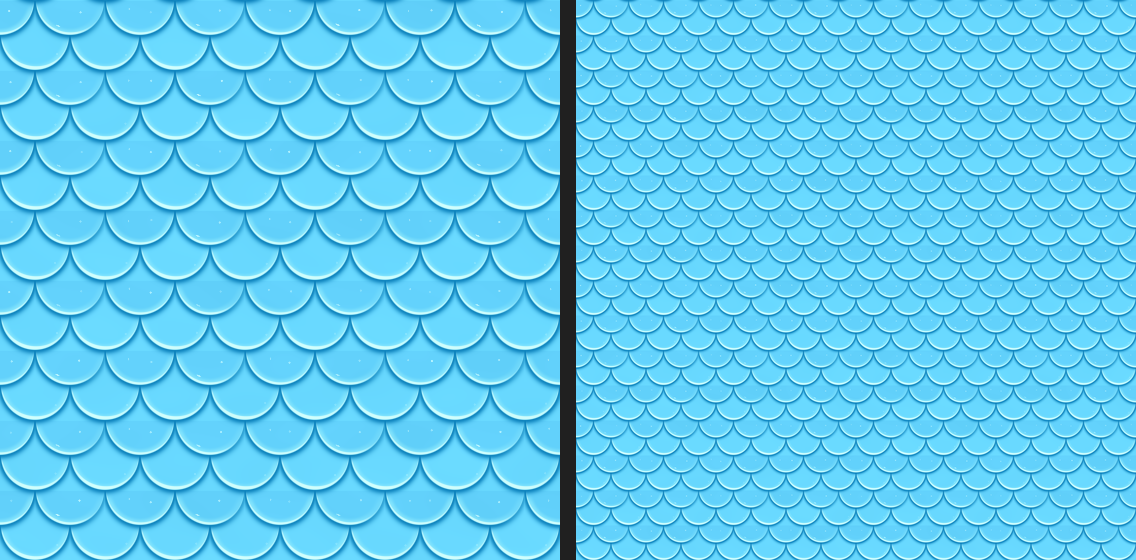
Left: one tile. Right: repeated 2 by 2.
Reproduce this pattern procedurally as a WebGL 1 fragment shader.

```glsl
precision highp float;
uniform vec2 u_resolution;

float hash(vec2 p) {
  return fract(sin(dot(p, vec2(12.99, 78.23))) * 437.58);
}

// Soft elliptical spot, 1 at its middle
float spot(vec2 p, vec2 radius) {
  return 1.0 - smoothstep(0.55, 1.15, length(p / radius));
}

// Paints one row of scales over the rows below it; one unit is a scale width
vec3 paintRow(vec3 below, vec2 grid, float row, float pixel) {
  float odd = mod(row, 2.0);
  float x = grid.x - 0.5 * odd;
  float column = floor(x + 0.5);
  vec2 id = vec2(mod(column, 8.0), mod(row, 16.0));
  vec2 p = vec2(x - column, (grid.y - row) * 0.5 - 0.012);

  // Half disc with straight sides above its centre
  vec2 q = vec2(p.x, max(p.y, 0.0));
  float edge = length(q) - 0.487;
  float depth = max(-edge, 0.0);
  vec2 normal = q / max(length(q), 0.001);

  // Every second scale of the even rows fades out on its right side
  float faded = (1.0 - odd) * mod(column, 2.0) * smoothstep(0.15, 0.85, normal.x);

  // Shadow thrown on the rows below
  float drop = max(edge, 0.0) / mix(0.045, 0.06, normal.y);
  float shadow = exp(-drop * drop) * (1.0 - 0.35 * faded);
  vec3 shaded = mix(below, vec3(0.05, 0.51, 0.74), shadow);

  // Face, slightly deeper in the lower half of the even rows
  float lower = (1.0 - odd) * smoothstep(-0.008, 0.008, p.y);
  vec3 face = mix(vec3(0.41, 0.85, 1.0), vec3(0.385, 0.82, 0.985), lower);
  face += 0.012 * (hash(id) - 0.5);

  // Wide glow and bright crescent along the rim
  float side = smoothstep(0.0, 0.2, p.y);
  float lit = max(dot(normal, normalize(vec2(-0.2, 1.0))), 0.0);
  float glow = (1.0 - smoothstep(0.03, 0.11, depth)) * side;
  face = mix(face, vec3(0.54, 0.91, 0.99), glow * (0.8 - 0.5 * faded));
  float width = mix(0.014, mix(0.038, 0.055, odd), lit * lit);
  float crescent = 1.0 - smoothstep(width - 0.012, width + 0.01, depth);
  crescent *= smoothstep(-0.02, 0.12, p.y) * mix(0.6, 0.95, lit);
  face = mix(face, vec3(0.83, 1.0, 0.99), crescent * (1.0 - 0.75 * faded));
  float lip = 1.0 - smoothstep(0.0, 0.016, depth);
  face = mix(face, vec3(0.5, 0.88, 0.97), lip * 0.6);

  // Small bubbles and a glint, differing from scale to scale
  float chance = hash(id + 3.7);
  vec2 jitter = vec2(hash(id + 9.1), hash(id + 5.3)) * 0.04 - 0.02;
  vec2 bubble = mix(vec2(0.15, 0.15), vec2(0.3, 0.26), odd) + jitter;
  float sparkle = spot(p - bubble, vec2(0.018)) * mix(0.25 + 0.5 * chance, 0.22, odd);
  float second = spot(p - vec2(-0.15, 0.13) + jitter, vec2(0.013, 0.018));
  sparkle += second * (1.0 - odd) * (1.0 - mod(column, 2.0)) * 0.4;
  vec2 g = p - vec2(-0.17, 0.35) - jitter * 0.5;
  float glint = spot(vec2(g.x, g.y - g.x * 0.4), vec2(0.034, 0.014));
  sparkle += glint * (1.0 - odd) * mod(column, 2.0) * (0.4 + 0.4 * chance);
  face = mix(face, vec3(0.83, 1.0, 1.0), min(sparkle, 1.0));

  return mix(face, shaded, smoothstep(-0.75 * pixel, 0.75 * pixel, edge));
}

void main() {
  vec2 uv = gl_FragCoord.xy / u_resolution;
  vec2 grid = vec2(uv.x * 8.0, (1.0 - uv.y) * 16.0);
  float pixel = 8.0 / u_resolution.x;

  // Upper rows overlap lower ones, so paint from the bottom up
  vec3 color = vec3(0.41, 0.85, 1.0);
  for (int i = 0; i < 3; i++) {
    color = paintRow(color, grid, floor(grid.y) + 1.0 - float(i), pixel);
  }

  // Faint wrapping tint drift
  vec2 wave = uv * 6.28318;
  color += 0.005 * sin(wave.x * 3.0 + 2.0 * sin(wave.y * 2.0)) * sin(wave.y * 5.0 + wave.x);
  gl_FragColor = vec4(clamp(color, 0.0, 1.0), 1.0);
}
```
